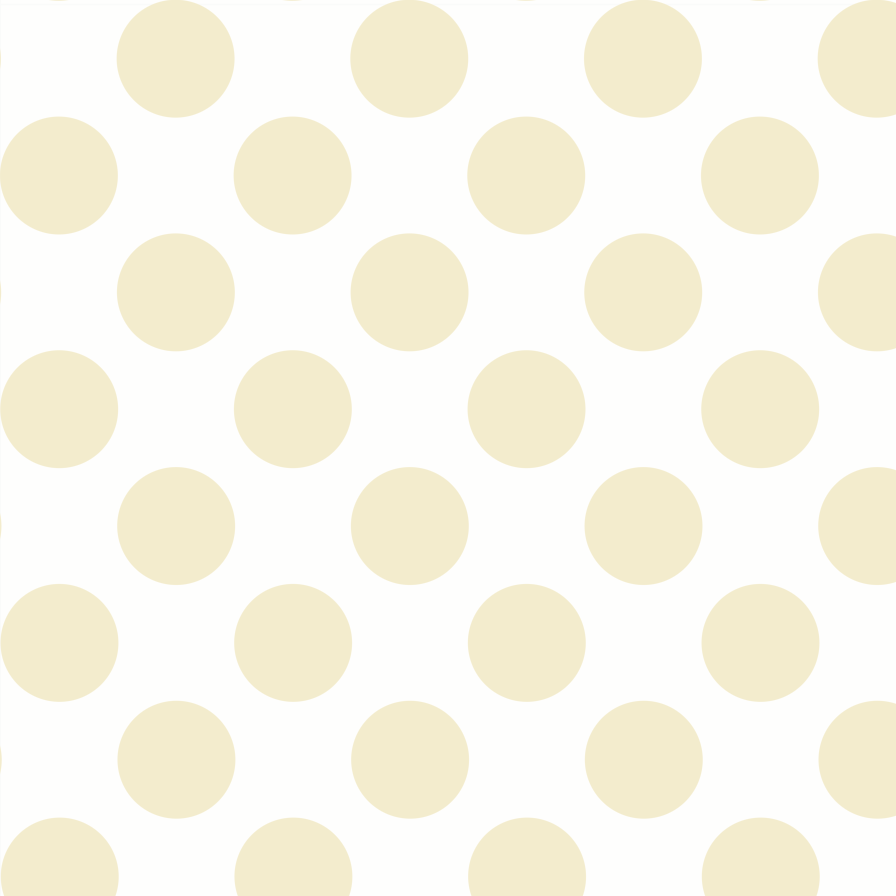
Give the GLSL for this pattern, as a WebGL 1 fragment shader.

```glsl
precision highp float;
// Large cream polka dots on warm white, staggered from row to row.
// The lattice is a square grid turned by 45 degrees, so a fold in diagonal
// coordinates gives the nearest dot; faint hairlines trace the top and left.

uniform vec2 u_resolution;

// Distance to the edge of the nearest dot, in canvas units.
float staggeredDots(vec2 p, float rowStep, float radius) {
  vec2 cell = p / rowStep;
  vec2 diagonal = vec2(cell.x + cell.y, cell.x - cell.y);
  vec2 offset = mod(diagonal, 2.0) - 1.0;
  return length(offset) * rowStep * inversesqrt(2.0) - radius;
}

// Soft coverage of a thin line centred on zero.
float hairline(float d, float halfWidth, float pixel) {
  return 1.0 - smoothstep(-0.5 * pixel, 0.5 * pixel, abs(d) - halfWidth);
}

void main() {
  float pixel = 1.0 / min(u_resolution.x, u_resolution.y);
  vec2 p = gl_FragCoord.xy * pixel;
  p.y = u_resolution.y * pixel - p.y; // measure down from the top

  // White ground with barely visible border lines
  vec3 color = vec3(0.998, 0.998, 0.994);
  float border = max(hairline(p.x, 0.0012, pixel),
                     hairline(p.y - 0.005, 0.001, pixel));
  color = mix(color, vec3(0.982, 0.984, 0.98), border);

  // Dots, with a slight sideways drift down the sheet
  vec2 origin = vec2(0.0655 + 0.0012 * p.y, 0.0655);
  float d = staggeredDots(p - origin, 0.1304, 0.0658);
  float dots = 1.0 - smoothstep(-0.75 * pixel, 0.75 * pixel, d);
  color = mix(color, vec3(0.953, 0.925, 0.804), dots);

  gl_FragColor = vec4(color, 1.0);
}
```
